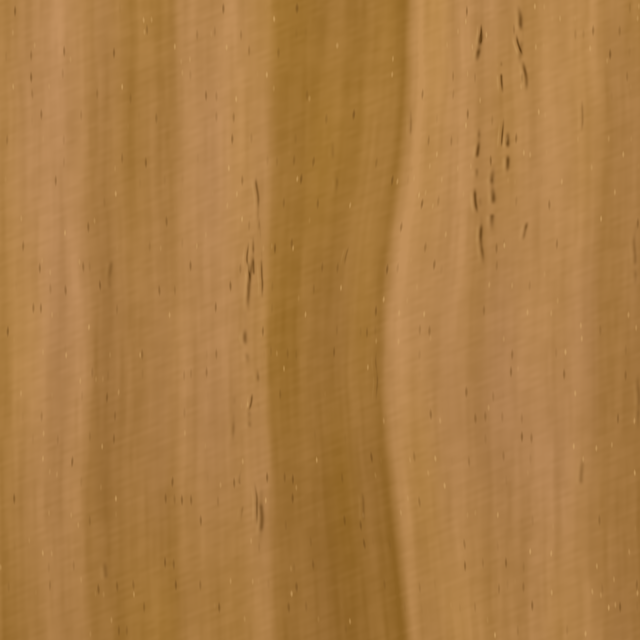
This texture is drawn by a WebGL 2 fragment shader. Its source:

```glsl
#version 300 es
precision highp float;
// Planed timber: soft vertical bands, fine fibres, dark cracks and pale flecks.

#define DARK_WOOD vec3(0.582, 0.412, 0.190)
#define PALE_WOOD vec3(0.728, 0.540, 0.325)
#define CRACK_COLOR vec3(0.36, 0.23, 0.08)
#define FLECK_COLOR vec3(0.84, 0.67, 0.43)
#define PINK_SHIFT vec3(0.006, 0.004, 0.055)
#define BAND_DEPTH 0.50
#define STREAK_DEPTH 0.62
#define FIBRE_DEPTH 0.24
#define GRAIN_DEPTH 0.16
#define BEND 0.020
#define CRACK_COUNT 39

uniform vec2 u_resolution;
out vec4 fragColor;

float hash(vec2 p) {
  return fract(sin(dot(p, vec2(127.1, 311.7))) * 43758.5);
}

float noise(vec2 p) {
  vec2 cell = floor(p), f = fract(p);
  f = f * f * (3.0 - 2.0 * f);
  float low = mix(hash(cell), hash(cell + vec2(1, 0)), f.x);
  float high = mix(hash(cell + vec2(0, 1)), hash(cell + vec2(1, 1)), f.x);
  return mix(low, high, f.y);
}

// Noise centred on zero, from -0.5 to 0.5
float ripple(vec2 p) {
  return noise(p) - 0.5;
}

float band(float x, float left, float right, float soft) {
  return smoothstep(left - soft, left + soft, x) - smoothstep(right - soft, right + soft, x);
}

float ridge(float x, float center, float width) {
  float d = (x - center) / width;
  return exp(-d * d);
}

// Short vertical dashes, at most one in each grid cell
float dashes(vec2 p, vec2 grid, float chance, float seed) {
  vec2 q = p * grid, cell = floor(q);
  vec2 center = 0.35 + 0.3 * vec2(hash(cell + seed), hash(cell + seed + 7.3));
  vec2 d = (fract(q) - center) / vec2(0.22, 0.34);
  float present = step(hash(cell + seed + 3.7), chance);
  return present * hash(cell + seed + 5.1) * (1.0 - smoothstep(0.1, 1.0, length(d)));
}

// Tapered cracks: one column, one dense cluster, and some strays
float cracks(vec2 p) {
  float total = 0.0;
  for (int i = 0; i < CRACK_COUNT; i++) {
    float id = float(i);
    int group = i % 3;
    vec2 r = vec2(hash(vec2(id, 1.7)), hash(vec2(id, 4.1))) - 0.5;
    vec2 center = vec2(0.5) + r;
    if (group == 0) center = vec2(0.393, 0.44) + r * vec2(0.035, 0.52);
    if (group == 1) center = vec2(0.785, 0.79) + r * vec2(0.085, 0.32);
    float halfLength = mix(0.015, 0.060, hash(vec2(id, 8.3)));
    float width = mix(0.0014, 0.0036, hash(vec2(id, 6.9)));
    float along = (p.y - center.y) / halfLength;
    float lean = 0.007 * (hash(vec2(id, 2.2)) - 0.5) * along;
    float wobble = 0.007 * ripple(vec2(id * 5.3, p.y * 32.0));
    float taper = 1.0 - smoothstep(0.3, 1.0, abs(along));
    float broken = smoothstep(0.15, 0.65, noise(vec2(id * 3.1, p.y * 55.0)));
    float strength = group == 1 ? 0.75 : (group == 0 ? 0.55 : 0.28);
    total += strength * taper * broken * ridge(p.x, center.x + lean + wobble, width);
  }
  return min(total, 0.9);
}

void main() {
  vec2 p = gl_FragCoord.xy / u_resolution;

  // Bend the grain, most of all along the edge of the middle band
  float u = p.x + BEND * cos((p.y - 0.42) * 5.5) * ridge(p.x, 0.60, 0.13);
  u += 0.012 * ripple(vec2(p.x * 5.0, p.y * 4.0)) + 0.003 * ripple(vec2(p.x * 14.0, p.y * 17.0));

  // Broad bands
  float shade = 0.75 * band(u, 0.135, 0.28, 0.014) + band(u, 0.425, 0.62, 0.012)
              + 0.65 * band(u, 0.935, 1.2, 0.012);
  float tone = 0.83 - BAND_DEPTH * shade - 0.22 * (1.0 - smoothstep(0.0, 0.75, p.y));
  tone += 0.22 * ridge(u, 0.637, 0.011) - 0.14 * ridge(u, 0.612, 0.010);

  // Streaks, fibres and slanting fine grain
  tone += STREAK_DEPTH * (0.5 * ripple(vec2(u * 17.0, p.y * 1.6))
                        + 0.5 * ripple(vec2(u * 43.0 + 9.0, p.y * 2.2)));
  tone += FIBRE_DEPTH * (ripple(vec2(u * 95.0, p.y * 5.0)) + 0.6 * ripple(vec2(u * 170.0, p.y * 14.0)));
  vec2 slant = vec2(p.x + 0.4 * p.y, p.y - 0.4 * p.x);
  tone += GRAIN_DEPTH * (ripple(slant * vec2(45.0, 150.0)) + 0.6 * ripple(p * 24.0));

  // Pinkish and yellowish patches
  float pink = 0.9 * ripple(vec2(u * 9.0 + 3.0, p.y * 2.5)) + 0.5 * ripple(vec2(u * 24.0, p.y * 4.0));
  pink += 0.28 * (0.55 - p.y) - 0.30 * (shade - 0.4);
  vec3 color = mix(DARK_WOOD, PALE_WOOD, clamp(tone, -0.25, 1.2));
  color += PINK_SHIFT * clamp(pink, -0.8, 0.8);

  // Pores, flecks and cracks
  float pores = dashes(vec2(u, p.y), vec2(75.0, 30.0), 0.14, 1.0);
  float flecks = dashes(vec2(u, p.y), vec2(85.0, 48.0), 0.07, 20.0);
  color = mix(color, CRACK_COLOR, 0.42 * pores);
  color = mix(color, FLECK_COLOR, 0.6 * flecks);
  color = mix(color, FLECK_COLOR, 0.35 * cracks(p + vec2(0.006, 0.002)));
  color = mix(color, CRACK_COLOR, cracks(p));

  fragColor = vec4(color, 1.0);
}
```
